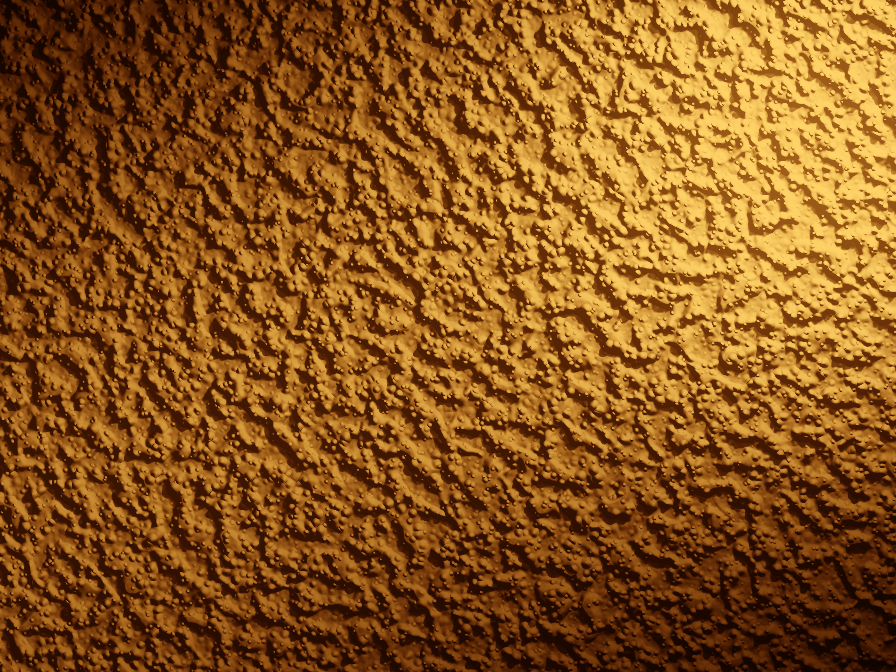
Reproduce this texture procedurally as a Shadertoy shader.

```glsl
// Rough amber plaster under a grazing lamp at the upper right.
// A height field of warped clumps and round grains is shaded by its slope
// and a short shadow march, then exposed and tinted from brown to pale gold.

const vec2  LAMP_GLOW    = vec2(1.21, 0.80);  // centre of the hot spot
const vec2  LAMP_SOURCE  = vec2(1.50, 1.25);  // where the light comes from
const vec2  BEAM_AXIS    = vec2(-0.92, -0.39);
const float BEAM_WIDTH   = 0.46;
const float BEAM_POWER   = 1.05;
const float GLOW_RADIUS  = 0.33;
const float GLOW_POWER   = 1.6;
const float AMBIENT      = 0.11;
const float LIGHT_SLOPE  = 0.55;              // height of the light per unit length
const float SHADE_FLOOR  = 0.36;              // light left in the shadows
const float CLUMP_SCALE  = 34.0;
const float CLUMP_HEIGHT = 0.0100;
const float GRAIN_SCALE  = 80.0;
const float GRAIN_HEIGHT = 0.0036;
const float GRIT_SCALE   = 130.0;
const float GRIT_HEIGHT  = 0.0007;
const int   SHADOW_STEPS = 6;
const float SHADOW_STEP  = 0.0025;

vec2 hash2(vec2 p) {
    vec3 q = fract(p.xyx * vec3(0.1031, 0.1030, 0.0973));
    q += dot(q, q.yzx + 33.33);
    return fract((q.xx + q.yz) * q.zy);
}

float gradientDot(vec2 cell, vec2 offset) {
    float angle = 6.2832 * hash2(cell).x;
    return dot(vec2(cos(angle), sin(angle)), offset);
}

float gradientNoise(vec2 p) {
    vec2 i = floor(p), f = fract(p);
    vec2 u = f * f * f * (f * (f * 6.0 - 15.0) + 10.0);
    vec2 e = vec2(1.0, 0.0);
    return mix(mix(gradientDot(i, f), gradientDot(i + e.xy, f - e.xy), u.x),
               mix(gradientDot(i + e.yx, f - e.yx), gradientDot(i + e.xx, f - e.xx), u.x), u.y);
}

// Separate round bumps of random size, one per jittered cell
float grains(vec2 p) {
    vec2 cell = floor(p);
    float bump = 0.0;
    for (int y = -1; y <= 1; y++)
    for (int x = -1; x <= 1; x++) {
        vec2 id = cell + vec2(x, y);
        vec2 d = id + hash2(id + 7.0) - p;
        float size = hash2(id + 91.0).x;
        float radius = mix(0.24, 0.78, size * size);
        float dome = max(1.0 - dot(d, d) / (radius * radius), 0.0);
        bump = max(bump, radius * dome * dome * 1.8);
    }
    return bump;
}

float plasterHeight(vec2 p) {
    // Clumps, slightly stretched along the falling diagonal
    vec2 q = p * CLUMP_SCALE;
    q += 0.4 * vec2(gradientNoise(q * 0.6 + 17.0), gradientNoise(q * 0.6 + 53.0));
    vec2 stretched = vec2(0.64 * (q.x - q.y), 0.74 * (q.x + q.y));
    float grain = grains(p * GRAIN_SCALE);
    float n = gradientNoise(stretched) + 0.35 * gradientNoise(stretched * 1.9 + 31.0);
    n += 0.12 * (grain - 0.25);
    float clump = smoothstep(-0.26, 0.36, n) + 0.3 * n;

    // Grains gather on the clumps, grit lies everywhere
    float grit = gradientNoise(p * GRIT_SCALE);
    return CLUMP_HEIGHT * clump + GRAIN_HEIGHT * grain * mix(0.4, 1.0, clump) + GRIT_HEIGHT * grit;
}

float castShadow(vec2 p, vec2 toLight, float h) {
    float cover = 0.0;
    for (int i = 1; i <= SHADOW_STEPS; i++) {
        float t = float(i) * SHADOW_STEP;
        cover = max(cover, plasterHeight(p + toLight * t) - h - LIGHT_SLOPE * t);
    }
    return 1.0 - smoothstep(0.0, 0.004, cover);
}

// Broad beam fading to the left, with a hot spot near the lamp
float lampLight(vec2 p) {
    vec2 v = p - LAMP_GLOW;
    float along = dot(v, BEAM_AXIS);
    float across = dot(v, vec2(BEAM_AXIS.y, -BEAM_AXIS.x)) / BEAM_WIDTH;
    float beam = exp(-across * across) / (1.0 + 0.55 * along * along);
    float glow = exp(-dot(v, v) / (GLOW_RADIUS * GLOW_RADIUS));
    return AMBIENT + BEAM_POWER * beam + GLOW_POWER * glow;
}

// Brown shadows through amber to pale gold
vec3 amber(float tone) {
    return vec3(tone, tone * (0.21 + 0.62 * tone), 0.41 * tone * tone * tone);
}

void mainImage(out vec4 fragColor, in vec2 fragCoord) {
    vec2 p = fragCoord / iResolution.y;
    vec2 toLight = normalize(LAMP_SOURCE - p);

    // Surface normal from the height field
    vec2 e = vec2(0.0014, 0.0);
    float h = plasterHeight(p);
    vec2 slope = vec2(plasterHeight(p + e.xy), plasterHeight(p + e.yx)) - h;
    vec3 normal = normalize(vec3(-slope / e.x, 1.0));

    // Grazing light, cast shadows, soft exposure
    float diffuse = max(dot(normal, normalize(vec3(toLight, LIGHT_SLOPE))), 0.0);
    float relief = SHADE_FLOOR + 1.95 * diffuse * mix(0.15, 1.0, castShadow(p, toLight, h));
    float tone = 1.0 - exp(-lampLight(p) * relief);
    fragColor = vec4(amber(tone), 1.0);
}
```
